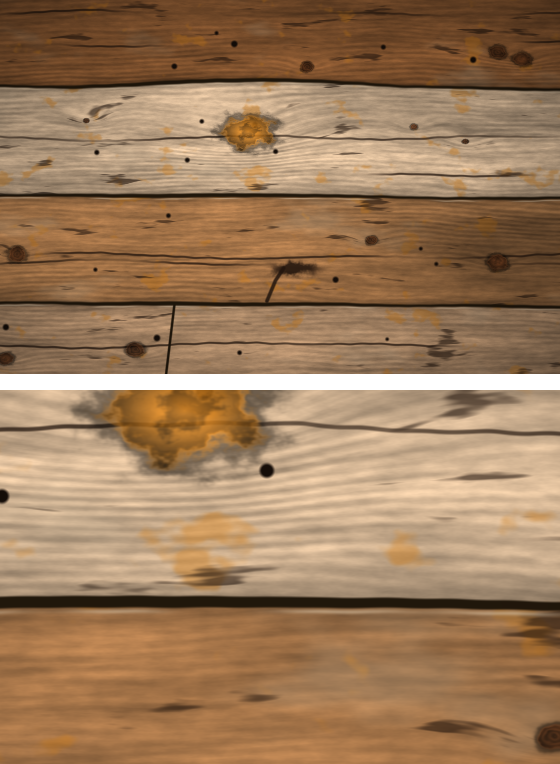
Top: the whole. Bottom: its middle third, enlarged.
Write a Shadertoy shader that draws this texture.

```glsl
const float WIDTH = 1.5;
const float TAU = 6.2832;
const vec3 GAP = vec3(0.12, 0.085, 0.04);
const vec3 CHAR = vec3(0.13, 0.08, 0.05);
const vec3 RESIN = vec3(0.67, 0.41, 0.10);
const vec3 KNOT = vec3(0.32, 0.17, 0.08);
const vec3 DUST = vec3(0.78, 0.70, 0.59);

float hash(vec2 p) {
  vec3 q = fract(p.xyx * 0.1031);
  q += dot(q, q.yzx + 33.33);
  return fract((q.x + q.y) * q.z);
}

float slope(vec2 cell, vec2 offset) {
  float a = TAU * hash(cell);
  return dot(vec2(cos(a), sin(a)), offset);
}

float noise(vec2 p) {
  vec2 i = floor(p), f = fract(p), e = vec2(1.0, 0.0);
  vec2 u = f * f * f * (f * (f * 6.0 - 15.0) + 10.0);
  float low = mix(slope(i, f), slope(i + e, f - e), u.x);
  float high = mix(slope(i + e.yx, f - e.yx), slope(i + 1.0, f - 1.0), u.x);
  return mix(low, high, u.y);
}

float fbm(vec2 p) {
  float sum = 0.0, gain = 1.0;
  for (int i = 0; i < 4; i++) {
    sum += gain * noise(p);
    p = p * 2.03 + 17.3;
    gain *= 0.55;
  }
  return sum;
}

float blob(vec2 p, vec2 center, vec2 radius) {
  vec2 d = (p - center) / radius;
  return exp(-dot(d, d));
}

float segment(vec2 p, vec2 a, vec2 b) {
  vec2 d = b - a;
  return length(p - a - d * clamp(dot(p - a, d) / dot(d, d), 0.0, 1.0));
}

// Joint above board k; the highest one bows upward
float seamHeight(float k, float x) {
  float bow = exp(-pow((x - 0.75) / 0.32, 2.0)) * step(1.5, k);
  return 0.19 + 0.29 * k + 0.022 * bow - 0.006 * x
    + 0.008 * noise(vec2(x * 3.0, k * 9.7)) + 0.002 * noise(vec2(x * 18.0, k));
}

// Random place on one of the four boards, clear of its joints
vec2 markCenter(float i, float salt) {
  float y = 0.29 * mod(i, 4.0) + mix(-0.05, 0.14, hash(vec2(i, salt + 5.0)));
  return vec2(WIDTH * hash(vec2(i + 3.0, salt)), y);
}

vec3 addKnot(vec3 color, vec2 p, vec2 center, vec2 radius, vec3 tint) {
  float rough = fbm(p * vec2(24.0, 38.0));
  float d = length((p - center) / radius) + 0.4 * rough;
  vec3 core = tint * (0.85 + 0.6 * rough + 0.12 * sin(d * 16.0));
  color *= 1.0 - 0.45 * exp(-pow((d - 1.0) / 0.22, 2.0));
  return mix(color, core, 0.85 * (1.0 - smoothstep(0.75, 1.05, d)));
}

vec3 boardColor(float board) {
  vec3 lower = mix(vec3(0.68, 0.54, 0.41), vec3(0.64, 0.45, 0.28), step(0.5, board));
  vec3 upper = mix(vec3(0.77, 0.66, 0.54), vec3(0.53, 0.34, 0.19), step(2.5, board));
  return mix(lower, upper, step(1.5, board));
}

// Long drying crack, broken along its length
float crack(vec2 p, float height, float seed, float px) {
  float y = height + 0.022 * noise(vec2(p.x * 2.2, seed)) + 0.003 * noise(vec2(p.x * 24.0, seed));
  float open = smoothstep(-0.12, 0.25, noise(vec2(p.x * 2.5 + 8.0, seed * 3.1)));
  return open * (1.0 - smoothstep(0.0006, 0.0022 + px, abs(p.y - y)));
}

void mainImage(out vec4 fragColor, in vec2 fragCoord) {
  vec2 p = fragCoord / iResolution.xy * vec2(WIDTH, 1.0);
  float px = 1.0 / iResolution.y;

  // Boards and joints
  float board = 0.0, seam = 1.0;
  for (float k = 0.0; k < 3.0; k++) {
    float d = p.y - seamHeight(k, p.x);
    board += step(0.0, d);
    if (abs(d) < abs(seam)) seam = d;
  }
  float butt = p.x - 0.445 - 0.12 * p.y;
  float seed = board + 5.0 * step(0.0, butt) * step(board, 0.5);
  vec2 q = p + seed * vec2(7.3, 3.1);

  // Grain bends around the knots
  vec2 resinCenter = vec2(0.665, 0.648);
  float grain = p.y + 0.04 * noise(q * vec2(1.4, 4.0)) + 0.006 * noise(q * vec2(6.0, 14.0));
  grain += 0.06 * blob(p, resinCenter, vec2(0.19, 0.085));
  for (float i = 0.0; i < 12.0; i++)
    grain += 0.022 * blob(p, markCenter(i, 21.0), vec2(0.06, 0.03));
  float rings = sin(TAU * (grain * 78.0 + 0.7 * noise(q * vec2(3.0, 9.0))));
  float ringStrength = 0.03 + 0.05 * smoothstep(-0.2, 0.3, noise(q * vec2(2.0, 5.0)));
  float fibre = fbm(vec2(q.x * 5.0, grain * 48.0 + seed * 9.0));
  float streak = fbm(vec2(q.x * 1.3, grain * 11.0 + seed * 5.0));
  vec3 color = boardColor(board) * (1.0 + ringStrength * rings + 0.2 * fibre + 0.22 * streak);
  color *= 1.0 + 0.1 * fbm(q * vec2(30.0, 90.0));

  // Ochre flecks, dust, scorched streaks and a damp stain
  color = mix(color, RESIN * 1.15, 0.45 * smoothstep(0.34, 0.6, fbm(q * vec2(9.0, 13.0))));
  color = mix(color, DUST, 0.25 * smoothstep(0.2, 0.7, fbm(q * vec2(3.0, 7.0) + 40.0)));
  color = mix(color, CHAR, 0.6 * smoothstep(0.4, 0.65, fbm(vec2(q.x * 5.0, grain * 30.0) + 60.0)));
  color *= 1.0 - 0.38 * blob(p, vec2(1.3, 0.33), vec2(0.32, 0.1)) * step(board, 1.5);

  // Cracks, small knots and worm holes
  for (float i = 0.0; i < 8.0; i++) {
    float height = markCenter(i, 8.0).y;
    color = mix(color, CHAR, 0.75 * crack(p, height, i * 4.7 + 1.3, px));
  }
  for (float i = 0.0; i < 12.0; i++) {
    float size = mix(0.011, 0.025, hash(vec2(i, 31.0))) * (mod(i, 4.0) == 2.0 ? 0.4 : 1.0);
    color = addKnot(color, p, markCenter(i, 21.0), size * vec2(1.2, 0.9), KNOT);
  }
  for (float i = 0.0; i < 20.0; i++) {
    float d = length(p - markCenter(i, 53.0)) - mix(0.003, 0.0075, hash(vec2(i, 47.0)));
    color = mix(color, CHAR * 0.6, 1.0 - smoothstep(-px, 0.002 + px, d));
  }

  // Resin knot, burn mark and bent nail
  color = addKnot(color, p, resinCenter, vec2(0.073, 0.046), RESIN);
  float burn = blob(p + 0.02 * fbm(p * 20.0), vec2(0.79, 0.28), vec2(0.07, 0.02));
  color = mix(color, CHAR, 0.9 * smoothstep(0.1, 0.8, burn));
  vec2 bend = vec2(0.738, 0.25);
  float nail = min(segment(p, vec2(0.76, 0.283), bend), segment(p, bend, vec2(0.715, 0.195)));
  color = mix(color, CHAR, 0.85 * (1.0 - smoothstep(0.002, 0.005 + px, nail)));

  // Joints with shaded edges and a worn lip
  float gap = 0.0035 + 0.003 * noise(vec2(p.x * 4.0, 3.4));
  color *= 1.0 - 0.35 * exp(-abs(seam) / 0.012);
  float lip = exp(-pow((seam + gap + 0.004) / 0.002, 2.0));
  color = mix(color, DUST, 0.55 * lip * smoothstep(-0.1, 0.3, noise(vec2(p.x * 7.0, 5.3))));
  color = mix(color, GAP, 1.0 - smoothstep(gap - px, gap + 0.001 + px, abs(seam)));
  color = mix(color, GAP, step(board, 0.5) * (1.0 - smoothstep(0.001, 0.003 + px, abs(butt))));

  // Light falls off toward the corners
  vec2 c = p / vec2(WIDTH, 1.0) - vec2(0.48, 0.47);
  color *= 1.06 - 0.95 * dot(c, c);
  fragColor = vec4(clamp(color, 0.0, 1.0), 1.0);
}
```
